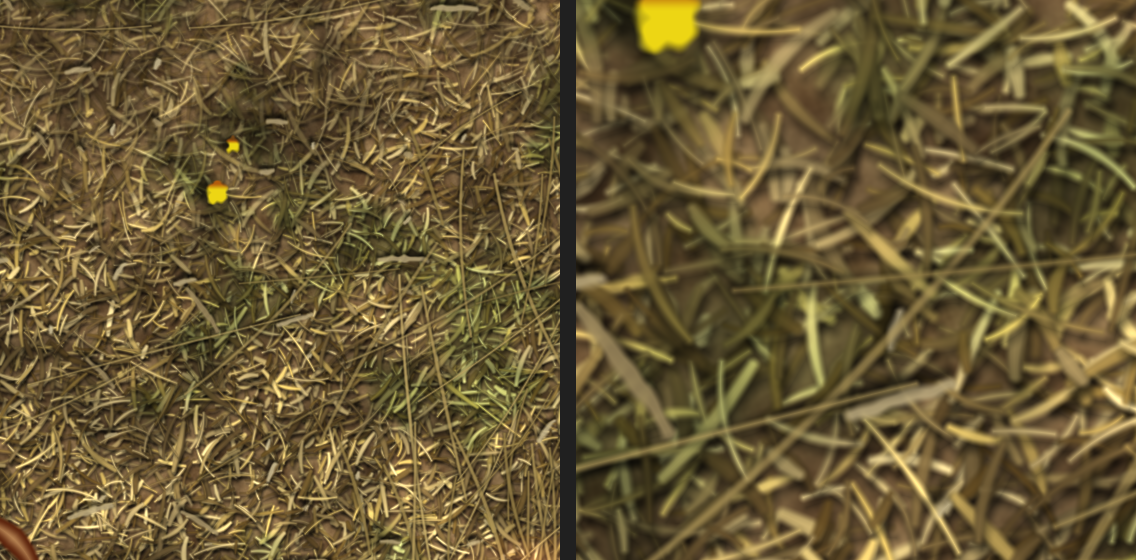
Left, the full canvas; right, a detail of the centre.
A Shadertoy shader for this texture:

```glsl
// Dry meadow litter: short stiff straws scattered in jittered grids over dark soil,
// with faint moss, pale chips, long golden stalks at the right and two yellow blooms.
// Every straw is a bent capsule distance, drawn with a soft shadow beneath it.

float hash(vec2 p) {
    return fract(sin(dot(p, vec2(127.1, 311.7))) * 43758.5453);
}

float noise(vec2 p) {
    vec2 i = floor(p), f = fract(p);
    f = f * f * (3.0 - 2.0 * f);
    return mix(mix(hash(i), hash(i + vec2(1, 0)), f.x),
               mix(hash(i + vec2(0, 1)), hash(i + vec2(1, 1)), f.x), f.y);
}

float fbm(vec2 p) {
    float sum = 0.0, amp = 0.53;
    for (int i = 0; i < 4; i++) {
        sum += amp * noise(p);
        p = mat2(1.6, 1.2, -1.2, 1.6) * p + 7.3;
        amp *= 0.5;
    }
    return sum;
}

// Signed distance to a tapered straw centred at the origin
float straw(vec2 p, float angle, float halfLen, float width, float bend) {
    float c = cos(angle), s = sin(angle);
    vec2 q = vec2(c * p.x + s * p.y, c * p.y - s * p.x);
    float along = min(abs(q.x) / halfLen, 1.0);
    q.y += bend * halfLen * (along * along - 0.4);
    return length(vec2(max(abs(q.x) - halfLen, 0.0), q.y)) - width * (1.0 - 0.3 * along);
}

float cover(float d, float soft) {
    return smoothstep(soft, -soft, d);
}

vec3 strawColor(float tone, float warmth) {
    vec3 c = mix(vec3(0.29, 0.225, 0.125), vec3(0.80, 0.72, 0.50), tone);
    return c * mix(vec3(1.0), vec3(1.02, 0.97, 0.72), warmth * warmth);
}

// One layer of short straws, one per grid cell; sizes are in canvas units
void scatterStraws(inout vec3 col, vec2 p, float cells, float seed, float strength) {
    vec2 home = floor(p * cells);
    for (int y = -1; y <= 1; y++)
    for (int x = -1; x <= 1; x++) {
        vec2 id = home + vec2(x, y);
        vec2 key = id + seed * 17.3;
        float a = hash(key), b = hash(key + 31.7), c = hash(key + 57.1), e = hash(key + 83.9);
        vec2 centre = (id + vec2(a, b)) / cells;
        float angle = 0.6 + (c + e - 1.0) * 2.4;
        float halfLen = mix(0.15, 0.8, hash(key + 11.9)) / cells;
        float width = mix(0.0022, 0.0056, e * e);
        float bend = (fract(a * 7.0 + c) - 0.5) * 0.4;
        float d = straw(p - centre, angle, halfLen, width, bend);
        float under = straw(p - centre + vec2(-0.002, 0.006), angle, halfLen, width, bend);
        col *= 1.0 - 0.42 * strength * cover(under, 0.005);
        vec3 tint = strawColor(pow(fract(b * 5.0 + e), 1.5), fract(a * 3.0 + e));
        tint *= 1.0 - 0.15 * smoothstep(-width, 0.001, d);
        col = mix(col, tint, strength * cover(d, 0.0026));
    }
}

// Sparse pale chips of dead stem, from crumbs to splinters
void scatterChips(inout vec3 col, vec2 p) {
    vec2 home = floor(p * 11.0);
    for (int y = -1; y <= 1; y++)
    for (int x = -1; x <= 1; x++) {
        vec2 id = home + vec2(x, y);
        float a = hash(id + 4.2), b = hash(id + 9.6), c = hash(id + 14.8);
        vec2 q = p - (id + vec2(a, b)) / 11.0;
        q += 0.004 * (vec2(noise(p * 90.0), noise(p * 90.0 + 30.0)) - 0.5);
        float angle = 0.35 + (c - 0.5) * 2.6;
        float len = mix(0.004, 0.05, a * b);
        float shown = step(0.6, hash(id + 21.5));
        col *= 1.0 - 0.6 * shown * cover(straw(q - vec2(-0.002, 0.008), angle, len, 0.006, 0.1), 0.006);
        vec3 chip = mix(vec3(0.62, 0.54, 0.37), vec3(0.86, 0.80, 0.63), c);
        col = mix(col, chip, 0.85 * shown * cover(straw(q, angle, len, mix(0.0025, 0.006, b), 0.05), 0.003));
    }
}

// Long thin stalks: most rise at the right, the last few cross the whole ground
void drawStalks(inout vec3 col, vec2 p) {
    for (int i = 0; i < 40; i++) {
        vec2 key = vec2(float(i) * 1.37, 5.1);
        float a = hash(key), b = hash(key + 2.3), c = hash(key + 6.7), e = hash(key + 8.9);
        bool crossing = i > 29;
        vec2 centre = crossing ? vec2(a, 0.2 + 0.8 * b) : vec2(1.03 - 0.4 * a * a, 0.85 * b * b + 0.03);
        float angle = crossing ? 0.45 + (c - 0.5) * 1.2 : 1.3 + (c - 0.5) * 1.3;
        float len = mix(0.08, 0.27, e);
        float bend = (fract(a * 9.0 + e) - 0.5) * 0.2;
        float width = mix(0.0016, 0.0036, c * c);
        float d = straw(p - centre, angle, len, width, bend);
        col *= 1.0 - 0.3 * cover(d - 0.003, 0.004);
        vec3 tint = mix(vec3(0.56, 0.47, 0.25), vec3(0.82, 0.71, 0.43), e);
        col = mix(col, tint, (crossing ? 0.6 : 0.8) * cover(d, 0.0024));
    }
}

void drawBloom(inout vec3 col, vec2 q, float radius) {
    float r = length(q * vec2(1.0, 0.85)) + 0.008 * (noise(q * 110.0 + 40.0) - 0.5);
    col *= 1.0 - 0.55 * cover(length(q + vec2(radius, -0.003)) - radius * 1.2, 0.01);
    vec3 petal = mix(vec3(0.93, 0.84, 0.08), vec3(0.70, 0.36, 0.05), smoothstep(0.2, 1.0, q.y / radius));
    col = mix(col, petal, cover(r - radius, 0.004));
}

void mainImage(out vec4 fragColor, in vec2 fragCoord) {
    vec2 p = fragCoord / iResolution.y;

    // Soil and litter, fainter toward the top
    vec3 col = mix(vec3(0.19, 0.125, 0.07), vec3(0.50, 0.41, 0.28), fbm(p * 38.0));
    float strength = mix(0.92, 0.55, smoothstep(0.4, 0.9, p.y + 0.3 * (noise(p * 5.0) - 0.5)));
    for (int i = 0; i < 8; i++) {
        float layer = float(i);
        scatterStraws(col, p + layer * 0.137, mix(32.0, 16.0, layer / 7.0), layer + 1.0, strength);
    }

    // Faint moss, broad light and shade, brighter toward the lower right
    float moss = smoothstep(0.54, 0.78, fbm(p * 7.0 + 3.0));
    col *= mix(vec3(1.0), vec3(0.74, 0.84, 0.74), moss);
    float shade = 0.65 * fbm(p * 8.0 + 20.0) + 0.35 * noise(p * 24.0);
    col *= mix(0.92, 1.62, smoothstep(0.2, 0.8, shade));
    col *= 1.04 + 0.14 * (p.x - p.y);

    scatterChips(col, p);
    drawStalks(col, p);
    drawBloom(col, p - vec2(0.388, 0.656), 0.017);
    drawBloom(col, p - vec2(0.416, 0.74), 0.010);

    // Rusty leaf and warm glare in the lower corners
    float leaf = straw(p - vec2(0.02, 0.035), -0.75, 0.06, 0.022, 0.2);
    col = mix(col, mix(vec3(0.36, 0.14, 0.05), vec3(0.74, 0.54, 0.34), cover(leaf + 0.014, 0.012)), cover(leaf, 0.005));
    col += vec3(0.26, 0.16, 0.09) * smoothstep(0.14, 0.0, length((p - vec2(0.95, 0.0)) * vec2(0.9, 2.0)));

    fragColor = vec4(clamp(col, 0.0, 1.0), 1.0);
}
```
